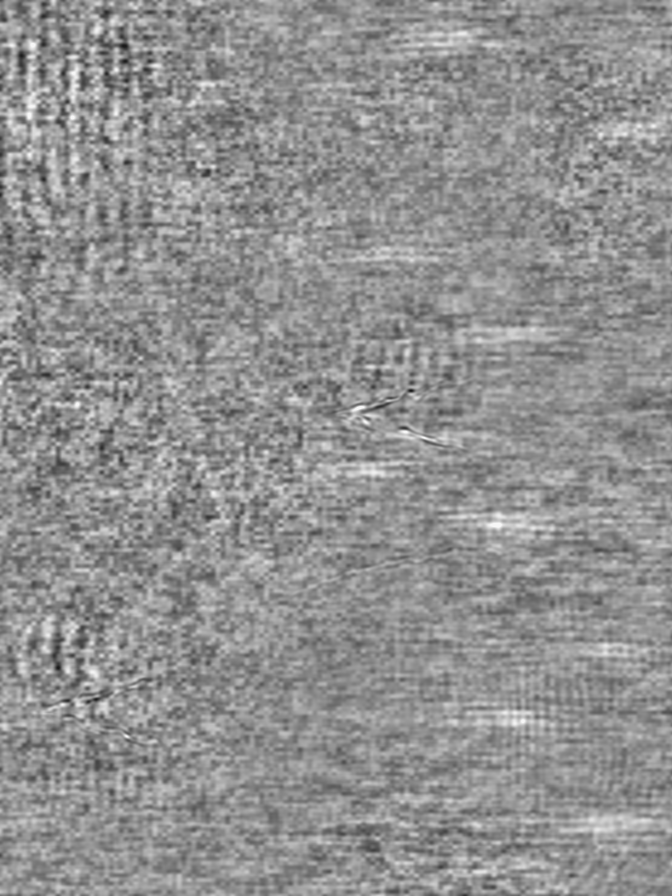
A WebGL 1 fragment shader for this texture:

```glsl
precision highp float;
// Grey, grainy relief like a filtered signal: fine noise and flat streaks,
// overlaid with patches of bent stripes, broken wedge-shaped wave fronts
// and a few bright horizontal lenses.
uniform vec2 u_resolution;

float hash(vec2 p) {
  vec3 q = fract(p.xyx * vec3(0.1031, 0.1030, 0.0973));
  q += dot(q, q.yzx + 33.33);
  return fract((q.x + q.y) * q.z);
}

// Smooth value noise from -1 to 1
float noise(vec2 p) {
  vec2 i = floor(p), f = fract(p);
  f = f * f * (3.0 - 2.0 * f);
  float low = mix(hash(i), hash(i + vec2(1.0, 0.0)), f.x);
  float high = mix(hash(i + vec2(0.0, 1.0)), hash(i + 1.0), f.x);
  return mix(low, high, f.y) * 2.0 - 1.0;
}

// Soft elliptical patch
float patchMask(vec2 p, vec2 center, vec2 size) {
  vec2 d = (p - center) / size;
  return exp(-dot(d, d));
}

// Upright stripes, bent into arcs and broken up by noise
float ripples(vec2 p, vec2 center, vec2 size, float period, float bend) {
  vec2 d = p - center;
  float x = d.x + bend * d.y * d.y + 0.003 * noise(p * 45.0 + 7.0);
  float broken = 0.6 + 0.8 * noise(p * vec2(50.0, 60.0) + 90.0);
  return sin(6.2832 * x / period) * broken * patchMask(p, center, size);
}

// Thin, slightly ragged wave across a curve at signed distance d
float front(float d, vec2 p) {
  d += 0.0025 * noise(p * 75.0 + 61.0);
  return cos(d * 720.0) * exp(-d * d / 0.00005);
}

// Two broken fronts opening to the right from a tip
float wedge(vec2 p, vec2 tip) {
  vec2 d = p - tip;
  float along = smoothstep(-0.02, 0.03, d.x) * (1.0 - smoothstep(0.08, 0.17, d.x));
  float dashes = 0.35 + 1.2 * noise(p * vec2(120.0, 90.0) + 31.0);
  return front(abs(d.y) - 0.26 * d.x, p) * along * dashes;
}

// Bright lenses with fine dark lines beside them, one per row
float lenses(vec2 p) {
  float sum = 0.0;
  for (int i = 0; i < 9; i++) {
    float row = float(i);
    float r = hash(vec2(row, 4.0));
    float s = hash(vec2(row, 17.0));
    vec2 center = vec2(mix(0.22, 0.74, sqrt(r)), (row + 0.2 + 0.6 * s) / 9.0);
    vec2 d = p - center;
    d.y += 0.6 * d.x * d.x + 0.002 * noise(p * vec2(30.0, 60.0));
    float body = patchMask(d, vec2(0.0), vec2(0.05, 0.009));
    float halo = patchMask(d, vec2(0.0), vec2(0.09, 0.024));
    sum += mix(0.12, 0.24, s) * body - 0.07 * halo * cos(d.y * 560.0);
  }
  return sum;
}

void main() {
  vec2 p = gl_FragCoord.xy / u_resolution.y;
  vec2 diagonal = vec2(p.x + p.y, p.y - p.x) * 0.7071;

  // Where the surface is flat-streaked, and where it is rough
  float flatness = smoothstep(0.25, 0.55, p.x) * (1.0 - smoothstep(0.64, 0.74, p.y));
  flatness += smoothstep(0.9, 0.97, p.y) * smoothstep(0.25, 0.45, p.x);
  flatness += 0.6 * (1.0 - smoothstep(0.1, 0.25, p.y));
  flatness = clamp(flatness, 0.0, 1.0);
  float rough = 0.88 + 0.25 * noise(p * 9.0 + 3.0);
  rough += 0.35 * patchMask(p, vec2(0.1, 0.53), vec2(0.22, 0.12));
  rough += 0.35 * patchMask(p, vec2(0.08, 0.2), vec2(0.13, 0.12));
  rough += 0.35 * patchMask(p, vec2(0.1, 0.9), vec2(0.14, 0.16));
  rough += 0.3 * patchMask(p, vec2(0.46, 0.57), vec2(0.08, 0.09));
  rough += 0.3 * patchMask(p, vec2(0.5, 0.03), vec2(0.16, 0.05));

  // Grain at three scales, then long and short streaks
  float grain = 0.155 * noise(p * vec2(185.0, 220.0));
  grain += 0.095 * noise(diagonal * vec2(125.0, 150.0) + 40.0);
  grain += 0.05 * noise(p * vec2(45.0, 60.0) + 70.0);
  float streaks = 0.125 * noise(p * vec2(22.0, 215.0) + 11.0);
  streaks += 0.10 * noise(p * vec2(60.0, 190.0) + 23.0);
  streaks += 0.05 * noise(p * vec2(14.0, 70.0) + 47.0);
  float v = 0.565 + rough * (grain * mix(1.0, 0.72, flatness)
                             + streaks * mix(0.5, 0.9, flatness));

  // Faint diagonal drift and fine patchy weave
  float weave = 0.03 + 0.04 * noise(p * 22.0 + 15.0);
  v += 0.08 * noise(diagonal * vec2(20.0, 75.0) + 55.0)
     * patchMask(p, vec2(0.28, 0.37), vec2(0.18, 0.12));
  v += weave * sin(p.x * 560.0 + 2.5 * noise(p * 20.0))
     * patchMask(p, vec2(0.62, 0.2), vec2(0.14, 0.16));
  v += weave * sin((p.x - 0.7 * p.y) * 400.0 + 2.5 * noise(p * 25.0))
     * patchMask(p, vec2(0.68, 0.04), vec2(0.14, 0.08));

  // Striped patches
  v += 0.25 * ripples(p, vec2(0.03, 0.93), vec2(0.15, 0.17), 0.0234, 0.0);
  v += 0.22 * ripples(p, vec2(0.07, 0.73), vec2(0.10, 0.06), 0.0260, 3.0);
  v += 0.25 * ripples(p, vec2(0.07, 0.27), vec2(0.08, 0.05), 0.0250, -4.0);
  v += 0.17 * ripples(p, vec2(0.45, 0.61), vec2(0.08, 0.06), 0.0200, 4.0);
  v += 0.18 * ripples(p, vec2(0.10, 0.12), vec2(0.06, 0.03), 0.0150, 2.0);

  // Wave fronts and one long arc
  v += 0.33 * wedge(p, vec2(0.375, 0.537));
  v += 0.25 * wedge(p, vec2(0.04, 0.205));
  float arc = p.y - 0.385 + 0.9 * (p.x - 0.56) * (p.x - 0.56);
  v += 0.09 * front(arc, p) * patchMask(p, vec2(0.47, 0.37), vec2(0.13, 0.1));

  v += lenses(p);
  gl_FragColor = vec4(vec3(clamp(v, 0.1, 0.97)), 1.0);
}
```
